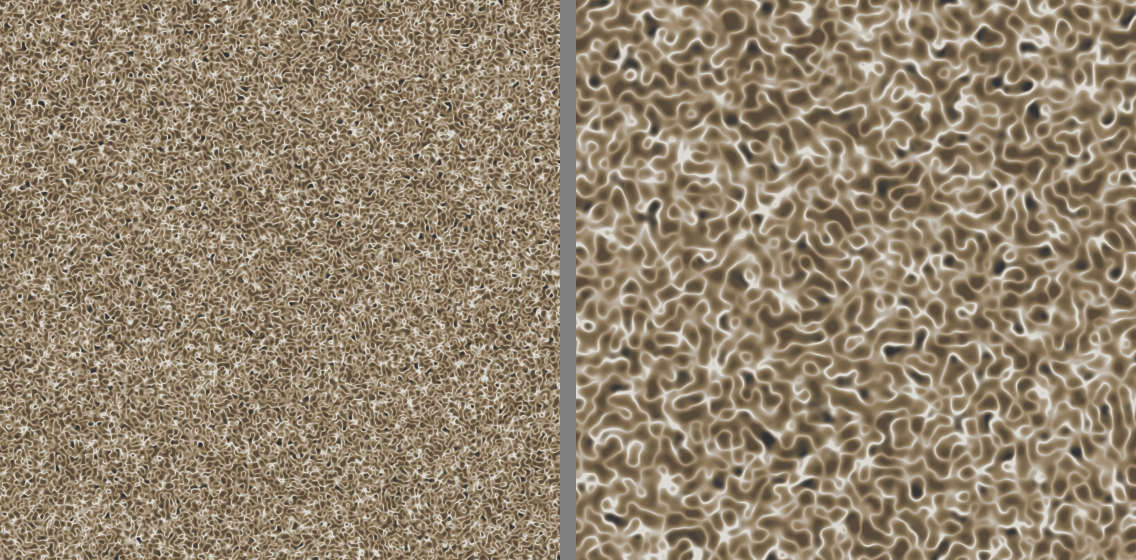
Left: the whole. Right: its middle third, enlarged.
This texture is drawn by a WebGL 2 fragment shader. Its source:

```glsl
#version 300 es
precision highp float;
// Fine matted fibre: pale curling strands on brown, with small slate hollows.

#define STRAND_CELLS 101.0   // noise cells across the canvas for strands
#define PATCH_CELLS 76.0     // cells of the strand brightness variation
#define CLOUD_CELLS 15.0     // cells of the broad shading
#define TONE_GAIN 1.06
#define TONE_BIAS 0.02
#define PATCH_AMOUNT 0.15
#define CLOUD_AMOUNT 0.04
#define HOLLOW_AMOUNT 0.95
#define SAMPLES 2            // subsamples per axis

uniform vec2 u_resolution;
out vec4 outColor;

const vec3 UMBER = vec3(0.34, 0.29, 0.23);
const vec3 BROWN = vec3(0.46, 0.39, 0.29);
const vec3 TAN   = vec3(0.56, 0.48, 0.36);
const vec3 SAND  = vec3(0.65, 0.58, 0.48);
const vec3 PALE  = vec3(0.72, 0.68, 0.62);
const vec3 CHALK = vec3(0.87, 0.86, 0.83);
const vec3 SLATE = vec3(0.17, 0.18, 0.20);

// Random unit gradient for a lattice point.
vec2 latticeGradient(vec2 cell) {
  uvec2 q = uvec2(ivec2(cell)) * uvec2(1597u, 3571u);
  uint h = (q.x ^ (q.y << 8)) + q.y * 7919u;
  h = (h ^ (h >> 15)) * 73856093u;
  h = (h ^ (h >> 13)) * 19349663u;
  h ^= h >> 16;
  float angle = float(h & 65535u) / 65536.0 * 6.28319;
  return vec2(cos(angle), sin(angle));
}

float gradientNoise(vec2 p) {
  vec2 cell = floor(p), f = p - cell;
  vec2 w = f * f * f * (f * (f * 6.0 - 15.0) + 10.0);
  float a = dot(latticeGradient(cell), f);
  float b = dot(latticeGradient(cell + vec2(1, 0)), f - vec2(1, 0));
  float c = dot(latticeGradient(cell + vec2(0, 1)), f - vec2(0, 1));
  float d = dot(latticeGradient(cell + vec2(1, 1)), f - vec2(1, 1));
  return mix(mix(a, b, w.x), mix(c, d, w.x), w.y);
}

// Two rotated layers hide the lattice; scaled to about unit deviation.
float field(vec2 p) {
  const mat2 turn = mat2(0.8, 0.6, -0.6, 0.8);
  return 3.0 * (gradientNoise(p) + gradientNoise(turn * p * 1.07 + 31.4));
}

vec3 fibreRamp(float t) {
  vec3 c = mix(UMBER, BROWN, smoothstep(0.00, 0.22, t));
  c = mix(c, TAN, smoothstep(0.22, 0.48, t));
  c = mix(c, SAND, smoothstep(0.48, 0.72, t));
  c = mix(c, PALE, smoothstep(0.72, 0.92, t));
  return mix(c, CHALK, smoothstep(0.92, 1.16, t));
}

vec3 fibre(vec2 p) {
  float strand = field(p * STRAND_CELLS + 7.3);
  float patches = field(p * PATCH_CELLS + 91.7);
  float cloud = field(p * CLOUD_CELLS + 173.1);

  // Strands follow the zero contour; the falloff spreads tones evenly.
  float away = sqrt(strand * strand + 0.01);
  float tone = exp(-0.8 * away - 0.35 * away * away);
  tone = tone * TONE_GAIN + TONE_BIAS
       + PATCH_AMOUNT * patches * (0.6 + 0.7 * tone) + CLOUD_AMOUNT * cloud;

  // Grey hollows lie on one side of the brighter strands.
  float hollow = smoothstep(0.2, 1.9, strand) * smoothstep(-0.2, 1.8, patches);
  return mix(fibreRamp(tone), SLATE, hollow * HOLLOW_AMOUNT);
}

void main() {
  float unit = min(u_resolution.x, u_resolution.y);
  vec3 sum = vec3(0.0);
  for (int j = 0; j < SAMPLES; j++) {
    for (int i = 0; i < SAMPLES; i++) {
      vec2 offset = (vec2(i, j) + 0.5) / float(SAMPLES) - 0.5;
      sum += fibre((gl_FragCoord.xy + offset) / unit);
    }
  }
  outColor = vec4(sum / float(SAMPLES * SAMPLES), 1.0);
}
```
